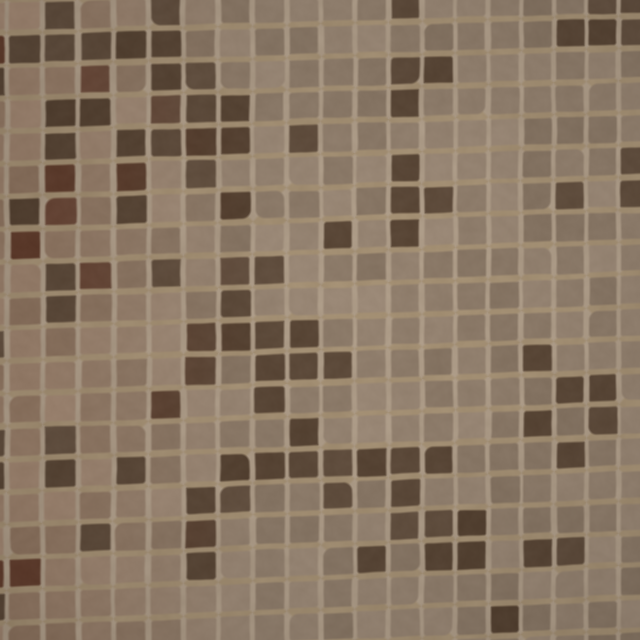
This texture is drawn by a Shadertoy shader. Its source:

```glsl
float hash(vec2 p) {
    p = fract(p * vec2(0.1731, 0.2717) + 0.137);
    p += dot(p, p.yx + 31.32);
    return fract((p.x + p.y) * p.x * 17.3);
}

// Layered sines, roughly -1 to 1
float waves(vec2 p) {
    float sum = 0.0, amp = 0.5;
    for (int i = 0; i < 4; i++) {
        sum += amp * sin(p.x + 1.7 * sin(p.y * 0.8)) * cos(p.y + 1.3 * sin(p.x * 0.7));
        p = mat2(1.5, 1.2, -1.2, 1.5) * p + 2.3;
        amp *= 0.55;
    }
    return sum;
}

// Scattered dark tiles that tend to form short rows and columns
bool isDark(vec2 id) {
    return hash(id) < 0.15
        || hash(id + vec2(0, 1)) < 0.07
        || hash(id - vec2(1, 0)) < 0.05;
}

// Rounded box whose corners are sometimes badly worn
float tileDistance(vec2 p, vec2 id) {
    float wear = hash(id * 3.0 + sign(p) * 0.37 + 7.0);
    float radius = wear > 0.96 ? 0.26 : 0.03 + 0.07 * wear;
    vec2 size = vec2(0.425, 0.41) + 0.03 * (vec2(hash(id + 41.0), hash(id + 67.0)) - 0.5);
    vec2 q = abs(p) - size + radius;
    return length(max(q, 0.0)) + min(max(q.x, q.y), 0.0) - radius;
}

vec3 tileColor(vec2 id, vec2 grid, vec2 uv) {
    float shade = hash(id + 23.0);
    float leftSide = 1.0 - smoothstep(0.0, 0.45, uv.x);
    vec3 color = mix(vec3(0.495, 0.430, 0.365), vec3(0.580, 0.512, 0.445), shade);
    color += vec3(0.025, -0.005, -0.015) * leftSide;
    if (isDark(id)) {
        color = mix(vec3(0.315, 0.245, 0.185), vec3(0.375, 0.305, 0.245), shade);
        // Reddish glaze on a few tiles near the left
        color += vec3(0.04, -0.025, -0.025) * leftSide * step(0.6, hash(id + 89.0));
    }
    return color + 0.014 * waves(grid * 5.0 + shade * 20.0);
}

void mainImage(out vec4 fragColor, in vec2 fragCoord) {
    vec2 uv = fragCoord / iResolution.xy;

    // Grid with slight perspective, tilted rows and uneven joints
    vec2 grid;
    grid.x = 17.8 * uv.x + 1.05 * uv.x * uv.x - 0.19;
    grid.y = 19.5 * (uv.y - (0.042 - 0.015 * uv.y) * uv.x) + 0.5;
    vec2 bent = grid + 0.025 * vec2(waves(grid.yx * 1.4), waves(grid * 1.1 + 5.0));
    vec2 id = floor(bent);
    vec2 p = bent - id - 0.5;
    p += 0.035 * (vec2(hash(id + 11.0), hash(id + 53.0)) - 0.5);

    // Pale vertical joints, yellower horizontal ones
    float horizontal = smoothstep(-0.08, 0.08, abs(p.y) - abs(p.x));
    vec3 grout = mix(vec3(0.645, 0.580, 0.505), vec3(0.610, 0.535, 0.430), horizontal);
    grout += 0.02 * waves(grid * 3.0);

    float blur = max(0.05, 20.0 / iResolution.y);
    float cover = 1.0 - smoothstep(-blur, blur, tileDistance(p, id));
    vec3 color = mix(grout, tileColor(id, grid, uv), cover);

    // Soft uneven light, dimmer toward the edges
    vec2 offset = uv - vec2(0.55, 0.55);
    color *= 1.04 - 0.22 * dot(offset, offset) + 0.02 * waves(uv * 4.0);
    fragColor = vec4(color, 1.0);
}
```
